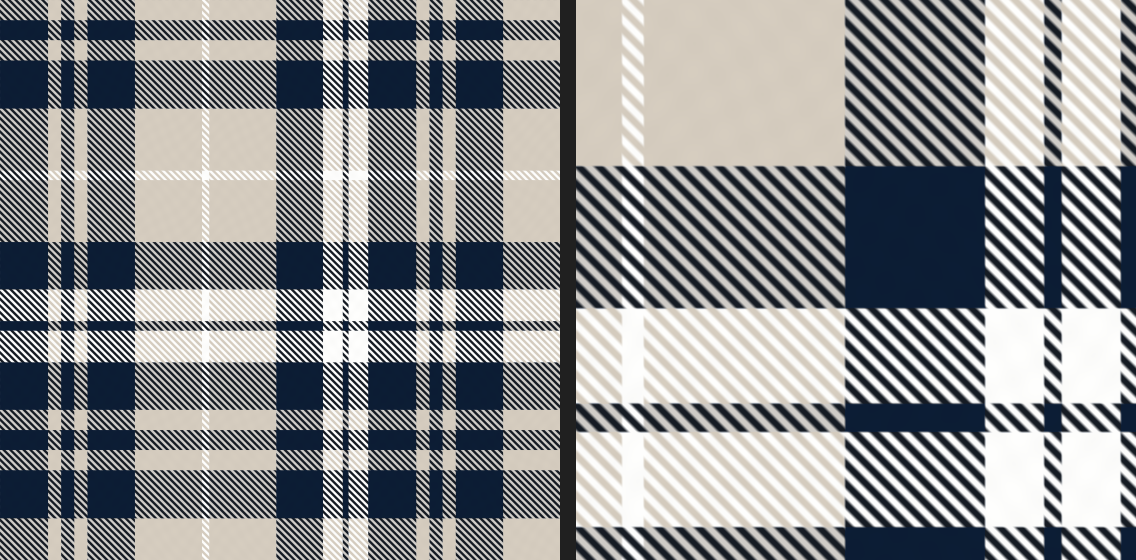
Left: the whole. Right: its middle third, enlarged.
Reproduce this pattern procedurally as a Shadertoy shader.

```glsl
const vec3 NAVY = vec3(0.048, 0.112, 0.205);
const vec3 BEIGE = vec3(0.832, 0.797, 0.745);
const vec3 WHITE = vec3(0.99, 0.99, 0.985);
const float TWILL_LINES = 83.65;
const float YARN_SOFTNESS = 0.0012;

// Coverage of a repeating stripe; stripe = (centre, half width)
float band(float x, vec2 stripe, float period, float aa) {
    float d = abs(mod(x - stripe.x + 0.5 * period, period) - 0.5 * period);
    return 1.0 - smoothstep(-aa, aa, d - stripe.y);
}

// Thread colour across one sett, painted from broad to narrow stripes
vec3 sett(float x, float period, vec2 block, vec2 pale, float paleLine,
          vec2 gap, float gapLine, vec2 overcheck, float aa) {
    vec3 c = mix(BEIGE, NAVY, band(x, block, period, aa));
    c = mix(c, WHITE, band(x, pale, period, aa));
    c = mix(c, NAVY, band(x, vec2(pale.x, paleLine), period, aa));
    c = mix(c, BEIGE, band(x, gap, period, aa));
    c = mix(c, NAVY, band(x, vec2(gap.x, gapLine), period, aa));
    return mix(c, WHITE, band(x, overcheck, period, aa));
}

// Diagonal weave: 1 where the warp lies on top, 0 where the weft does
float twill(vec2 p, float lines, float softness) {
    float d = abs(fract((p.x + p.y) * lines) - 0.5) - 0.25;
    float w = lines * softness * 1.4;
    return smoothstep(-w, w, d);
}

// Faint unevenness of the yarn
float yarn(vec2 p) {
    return sin(p.x * 211.0 + 2.0 * sin(p.y * 37.0))
         * sin(p.y * 187.0 + 2.0 * sin(p.x * 43.0));
}

void mainImage(out vec4 fragColor, in vec2 fragCoord) {
    vec2 p = fragCoord / iResolution.y;
    float pixel = 1.0 / iResolution.y;
    float aa = max(0.6 * pixel, 0.0009);
    float softness = max(0.6 * pixel, YARN_SOFTNESS);

    // Vertical warp and horizontal weft, the latter measured from the top
    vec3 warp = sett(p.x, 0.6576, vec2(0.6960, 0.2025),
                     vec2(0.6172, 0.0404), 0.0052,
                     vec2(0.7786, 0.0352), 0.0117,
                     vec2(0.3672, 0.0065), aa);
    vec3 weft = sett(1.0 - p.y, 0.7318, vec2(0.6790, 0.2467),
                     vec2(0.5820, 0.0651), 0.0085,
                     vec2(0.7858, 0.0540), 0.0178,
                     vec2(0.3132, 0.0085), aa);

    vec3 cloth = mix(weft, warp, twill(p, TWILL_LINES, softness));

    // Crossing light and dark yarns lose most of their tint
    float contrast = smoothstep(0.3, 1.0, distance(warp, weft));
    float grey = dot(cloth, vec3(0.299, 0.587, 0.114));
    cloth = mix(cloth, vec3(grey), 0.65 * contrast);

    cloth *= 1.0 + 0.008 * yarn(p);
    fragColor = vec4(clamp(cloth, 0.0, 1.0), 1.0);
}
```
